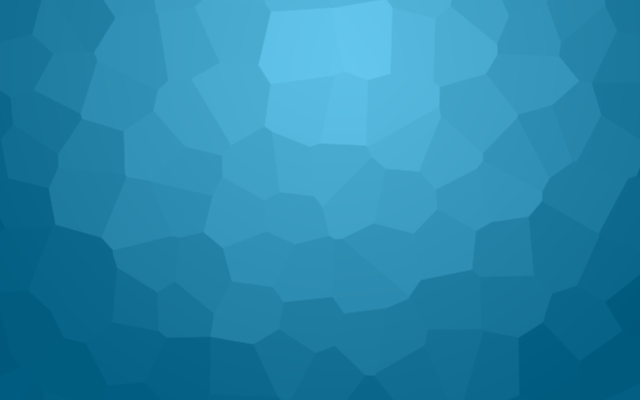
Reproduce this background procedurally as a Shadertoy shader.

```glsl
vec2 hash2(vec2 cell) {
    vec2 p = vec2(dot(cell, vec2(127.1, 311.7)), dot(cell, vec2(269.5, 183.3)));
    return fract(sin(p) * 43758.5);
}

// Radial light: pale cyan at the focus, deep teal at the rim
vec3 glow(vec2 p) {
    float radius = length(p - vec2(0.845, 0.865));
    float falloff = clamp((radius - 0.015) / 0.955, 0.0, 1.0);
    return mix(vec3(0.41, 0.80, 0.95), vec3(0.0, 0.36, 0.50), falloff);
}

// Nearly flat facet colour with a small shade offset per cell
vec3 facetColor(vec2 site, vec2 p) {
    float shade = hash2(site * 9.0 + 4.0).x - 0.5;
    return glow(mix(site, p, 0.18)) + 0.028 * shade;
}

void mainImage(out vec4 fragColor, in vec2 fragCoord) {
    vec2 uv = fragCoord / iResolution.y;
    float density = 7.4;
    vec2 grid = uv * density;
    vec2 base = floor(grid);

    // Find the two nearest cell sites
    float nearest = 1e5, second = 1e5;
    vec2 siteA = vec2(0.0), siteB = vec2(0.0);
    for (int y = -2; y <= 2; y++) {
        for (int x = -2; x <= 2; x++) {
            vec2 cell = base + vec2(x, y);
            vec2 site = cell + 0.5 + 0.88 * (hash2(cell) - 0.5);
            vec2 offset = site - grid;
            float dist = dot(offset, offset);
            if (dist < nearest) {
                second = nearest;
                siteB = siteA;
                nearest = dist;
                siteA = site;
            } else if (dist < second) {
                second = dist;
                siteB = site;
            }
        }
    }

    // Blend across the shared edge by its true distance
    float edge = (second - nearest) / (2.0 * max(length(siteB - siteA), 1e-4));
    float pixel = density / iResolution.y;
    float ownShare = 0.5 + 0.5 * smoothstep(0.0, 0.9 * pixel, edge);
    vec3 own = facetColor(siteA / density, uv);
    vec3 neighbour = facetColor(siteB / density, uv);
    fragColor = vec4(clamp(mix(neighbour, own, ownShare), 0.0, 1.0), 1.0);
}
```
